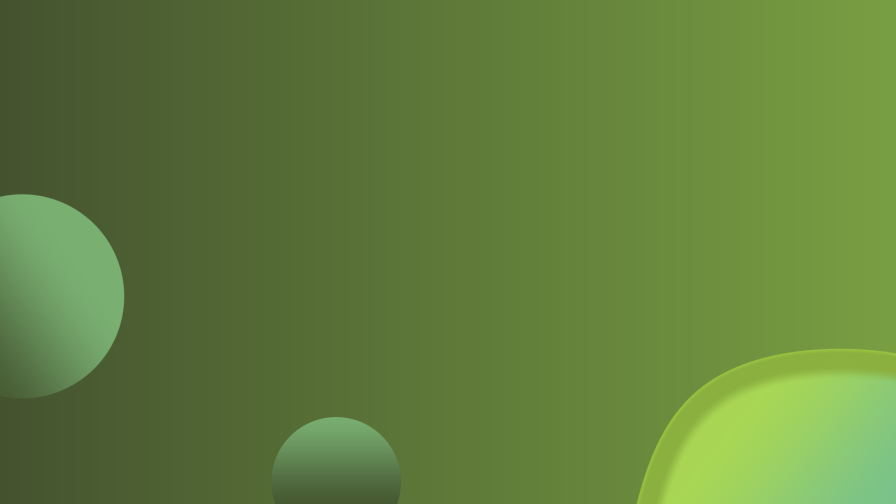
A Shadertoy shader for this background:

```glsl
// Antialiased coverage of a signed distance, positive inside
float cover(float inside) {
    return smoothstep(-0.75, 0.75, inside * iResolution.y);
}

float disc(vec2 p, vec2 centre, float radius) {
    return radius - length(p - centre);
}

// Approximate distance into the hill: a dome whose left flank steepens
float hill(vec2 p) {
    float x = p.x - 1.667;
    float drop = 0.308 - p.y;
    float flank = max(1.0 - 3.8 * x * x, 0.0);
    float field = drop * flank - 0.72 * x * x;
    vec2 slope = vec2(2.0 * x * (3.8 * drop + 0.72), flank);
    return field / (length(slope) + 1e-4);
}

void mainImage(out vec4 fragColor, in vec2 fragCoord) {
    // Height is one unit; anchor the layout to a 16:9 width
    vec2 p = fragCoord / iResolution.xy * vec2(16.0 / 9.0, 1.0);
    vec3 shade = vec3(0.27, 0.34, 0.19);
    vec3 mint = vec3(0.475, 0.685, 0.445);

    // Horizontal background gradient
    vec3 color = mix(vec3(0.267, 0.325, 0.184), vec3(0.472, 0.622, 0.26), p.x * 0.5625);

    // Left disc, lit from the upper right
    vec2 leftCentre = vec2(0.044, 0.412);
    float light = dot(p - leftCentre, normalize(vec2(0.8, 0.55)));
    vec3 leftColor = mix(shade, mint, smoothstep(-0.19, 0.13, light));
    color = mix(color, leftColor, cover(disc(p, leftCentre, 0.2025)));

    // Bottom disc, lit from above
    vec3 bottomColor = mix(shade, mint, smoothstep(-0.02, 0.19, p.y));
    color = mix(color, bottomColor, cover(disc(p, vec2(0.667, 0.044), 0.1285)));

    // Hill: translucent band with a bright rim, then a soft inner fill
    float depth = hill(p);
    vec3 band = mix(vec3(0.60, 0.76, 0.25), vec3(0.545, 0.69, 0.25), smoothstep(0.0, 0.009, depth));
    color = mix(color, band, cover(depth));
    float across = dot(p - vec2(1.45, 0.18), normalize(vec2(1.0, -0.8)));
    vec3 fill = mix(vec3(0.66, 0.84, 0.33), vec3(0.475, 0.76, 0.54), smoothstep(0.0, 0.38, across));
    color = mix(color, fill, smoothstep(0.034, 0.062, depth));

    fragColor = vec4(color, 1.0);
}
```
